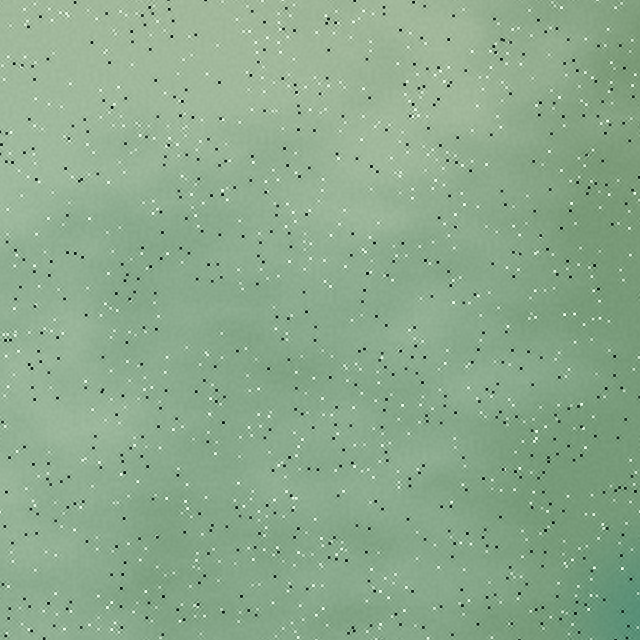
A Shadertoy shader for this texture:

```glsl
// Weathered sage-green surface sprinkled with tiny dark and pale specks.

const vec3 DEEP_GREEN = vec3(0.465, 0.605, 0.475);
const vec3 MID_GREEN  = vec3(0.538, 0.665, 0.553);
const vec3 PALE_GREEN = vec3(0.622, 0.727, 0.620);
const vec3 WARM_TINT  = vec3(0.012, -0.006, -0.012);
const vec3 TEAL_TINT  = vec3(-0.130, -0.045, -0.010);
const vec3 DARK_SPECK = vec3(0.02, 0.08, 0.05);
const vec3 PALE_SPECK = vec3(0.94, 1.00, 0.93);

const float SPECK_CELLS   = 64.0;
const float DARK_DENSITY  = 0.135;
const float PALE_DENSITY  = 0.215;
const float SPECK_RADIUS  = 0.0022;
const float SPECK_SOFT    = 0.0008;
const float HALO_RADIUS   = 0.0080;
const float HALO_STRENGTH = 0.130;
const float HALO_WAVES    = 128.0;
const float GRAIN         = 0.030;
const float TONE_CONTRAST = 1.45;
const float TAU           = 6.28318;

// Integer hash giving two values in 0..1
vec2 hash2(vec2 cell, uint seed) {
    uvec2 q = uvec2(ivec2(cell) + 4096);
    uint n = q.x * 1597334677u ^ q.y * 3812015801u ^ seed * 2798796415u;
    n = (n ^ (n >> 16)) * 2146121005u;
    n = (n ^ (n >> 15)) * 2221713035u;
    n ^= n >> 16;
    return vec2(n & 65535u, n >> 16) / 65535.0;
}

float gradientDot(vec2 cell, vec2 offset, uint seed) {
    float angle = TAU * hash2(cell, seed).x;
    return dot(vec2(cos(angle), sin(angle)), offset);
}

float gradientNoise(vec2 p, uint seed) {
    vec2 i = floor(p), f = p - i;
    vec2 u = f * f * f * (f * (f * 6.0 - 15.0) + 10.0);
    vec2 e = vec2(1.0, 0.0);
    float low  = mix(gradientDot(i, f, seed), gradientDot(i + e.xy, f - e.xy, seed), u.x);
    float high = mix(gradientDot(i + e.yx, f - e.yx, seed), gradientDot(i + e.xx, f - e.xx, seed), u.x);
    return mix(low, high, u.y);
}

float fbm(vec2 p, uint seed) {
    float sum = 0.0, gain = 1.0;
    for (int i = 0; i < 4; i++) {
        sum += gain * gradientNoise(p, seed + uint(i));
        p = p * 2.0 + 7.3;
        gain *= 0.5;
    }
    return sum;
}

// x: speck coverage, y: faint rippled halo around the specks
vec2 specks(vec2 uv, float density, float minOpacity, uint seed) {
    vec2 home = floor(uv * SPECK_CELLS);
    vec2 result = vec2(0.0);
    for (int y = -1; y <= 1; y++)
    for (int x = -1; x <= 1; x++) {
        vec2 cell = home + vec2(x, y);
        vec2 pick = hash2(cell, seed);
        float cluster = 1.0 + 1.8 * gradientNoise(cell / 5.0, 90u);
        if (pick.x > density * cluster) continue;

        vec2 d = uv - (cell + hash2(cell, seed + 1u)) / SPECK_CELLS;
        float squareness = mix(length(d), max(abs(d.x), abs(d.y)), 0.5);
        float dotMask = 1.0 - smoothstep(SPECK_RADIUS - SPECK_SOFT, SPECK_RADIUS + SPECK_SOFT, squareness);
        result.x = max(result.x, dotMask * mix(minOpacity, 1.0, pick.y));

        vec2 wave = cos(d * TAU * HALO_WAVES);
        result.y += wave.x * wave.y * exp(-dot(d, d) / (HALO_RADIUS * HALO_RADIUS));
    }
    return result;
}

// Broad uneven wash: pale upper left, deep right edge and lower corner
vec3 surface(vec2 uv) {
    float tone = 0.38 * (0.5 - uv.x) + 0.34 * (uv.y - 0.5);
    tone += 0.34 * fbm(uv * vec2(2.2, 2.8), 11u);
    tone += 0.12 * fbm(uv * vec2(6.0, 13.0), 23u);
    tone -= 0.22 * smoothstep(0.72, 1.05, uv.x);
    tone = clamp(0.56 + TONE_CONTRAST * tone, 0.0, 1.0);

    vec3 color = mix(DEEP_GREEN, MID_GREEN, smoothstep(0.0, 0.55, tone));
    color = mix(color, PALE_GREEN, smoothstep(0.42, 0.95, tone));
    color += WARM_TINT * smoothstep(0.5, 1.0, uv.y + 0.3 * (uv.x - 0.5));
    color += TEAL_TINT * (1.0 - smoothstep(0.0, 0.20, length(uv - vec2(1.03, 0.03))));
    return color;
}

void mainImage(out vec4 fragColor, in vec2 fragCoord) {
    vec2 uv = fragCoord / iResolution.xy;
    vec3 color = surface(uv);
    color += GRAIN * gradientNoise(uv * 150.0, 41u);

    vec2 dark = specks(uv, DARK_DENSITY, 0.75, 53u);
    vec2 pale = specks(uv + 0.0071, PALE_DENSITY, 0.40, 67u);
    color += HALO_STRENGTH * (pale.y - dark.y);
    color = mix(color, PALE_SPECK, pale.x);
    color = mix(color, DARK_SPECK, dark.x);

    fragColor = vec4(clamp(color, 0.0, 1.0), 1.0);
}
```
